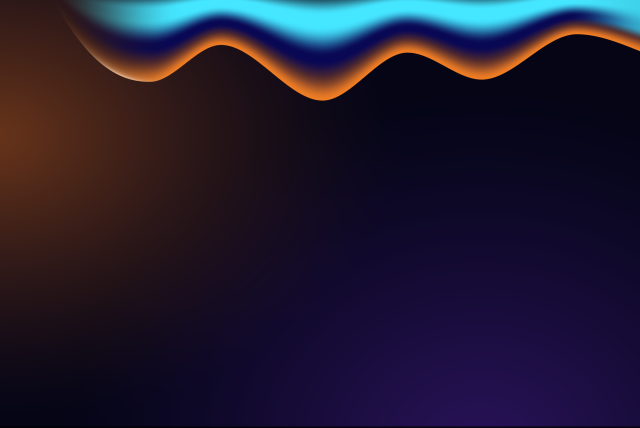
Reproduce this background procedurally as a Shadertoy shader.

```glsl
// A glowing liquid curtain hangs from the top of a dark sky lit by two soft glows.
// Its lower edge eases between a few crests and troughs; the colour bands
// follow the relative depth between the top of the canvas and that edge.

// Depth of the curtain's lower edge below the top, in canvas heights
float edgeDepth(float x) {
    const vec2 turns[7] = vec2[7](
        vec2(0.352, 0.191), vec2(0.518, 0.105), vec2(0.756, 0.235),
        vec2(0.955, 0.123), vec2(1.129, 0.186), vec2(1.352, 0.080),
        vec2(1.640, 0.156));
    // Rounded left flank
    float depth = 0.191 * (1.0 - pow(max(0.352 - x, 0.0) / 0.227, 2.2));
    for (int i = 0; i < 6; i++) {
        float ease = smoothstep(turns[i].x, turns[i + 1].x, x);
        depth += (turns[i + 1].y - turns[i].y) * ease;
    }
    return depth;
}

// Soft elliptical glow, 1 at its centre and 0 at its radii
float glow(vec2 p, vec2 centre, vec2 radii, float power) {
    float d = length(vec2(length((p - centre) / radii), 0.06));
    return pow(max(1.0 - d, 0.0), power);
}

vec3 backdrop(vec2 p) {
    vec3 color = vec3(0.018, 0.018, 0.088);
    color = mix(color, vec3(0.165, 0.075, 0.36),
                glow(p, vec2(1.13, 1.06), vec2(0.98, 0.84), 1.2));
    color = mix(color, vec3(0.43, 0.215, 0.10),
                glow(p, vec2(-0.02, 0.32), vec2(0.98, 0.69), 1.5));
    // Thin dark line along the bottom
    return color * (1.0 - 0.7 * smoothstep(0.994, 0.998, p.y));
}

// Bands from the top (0) to the lower edge (1)
vec3 curtain(float band, float x) {
    vec3 cyan = vec3(0.27, 0.90, 1.0);
    vec3 color = mix(vec3(0.10, 0.20, 0.27), cyan, smoothstep(0.09, 0.27, band));
    color = mix(color, vec3(0.035, 0.03, 0.33), smoothstep(0.37, 0.63, band));
    // Cyan spills down the right-hand end
    color = mix(color, cyan * 0.9, 0.85 * smoothstep(1.33, 1.52, x));
    color = mix(color, vec3(0.33, 0.17, 0.17), smoothstep(0.66, 0.84, band));
    return mix(color, vec3(0.94, 0.49, 0.14), smoothstep(0.78, 1.0, band));
}

void mainImage(out vec4 fragColor, in vec2 fragCoord) {
    // x runs from 0 to 1.5, y from 0 at the top to 1 at the bottom
    vec2 p = fragCoord / iResolution.xy;
    p = vec2(p.x * 1.5, 1.0 - p.y);

    float depth = edgeDepth(p.x);
    float slope = (edgeDepth(p.x + 0.001) - edgeDepth(p.x - 0.001)) / 0.002;
    float inside = (depth - p.y) / sqrt(1.0 + slope * slope);
    float pixel = 1.0 / iResolution.y;
    float coverage = smoothstep(-0.7 * pixel, 0.7 * pixel, inside);

    // The curtain fades into the backdrop on the left
    float band = (p.y + 0.039) / max(depth + 0.039, 0.02);
    float opacity = smoothstep(0.11, 0.43, p.x);
    vec3 color = mix(backdrop(p), curtain(band, p.x), coverage * opacity);

    // Pale highlight on the left rim
    float along = (p.x - 0.285) / 0.065;
    float rim = exp(-max(inside, 0.0) / 0.006 - along * along);
    color = mix(color, vec3(1.0, 0.87, 0.76), 0.85 * rim * coverage);

    fragColor = vec4(color, 1.0);
}
```
